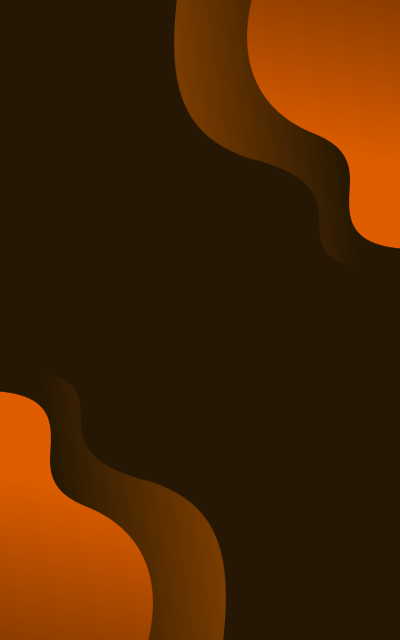
A WebGL 1 fragment shader for this background:

```glsl
precision highp float;
// Dark brown backdrop with layered orange waves in two opposite corners.

uniform vec2 u_resolution;

#define ASPECT 1.6
#define SOFT_PIXELS 0.75
#define BACKDROP vec3(0.146, 0.090, 0.010)
#define BAND_BRIGHT vec3(0.470, 0.230, 0.000)
#define ORANGE_DARK vec3(0.530, 0.230, 0.000)
#define ORANGE_BRIGHT vec3(0.875, 0.365, 0.000)

vec2 bezier(vec2 a, vec2 b, vec2 c, vec2 d, float t) {
  float s = 1.0 - t;
  return s * s * s * a + 3.0 * s * t * (s * b + t * c) + t * t * t * d;
}

vec2 bezierTangent(vec2 a, vec2 b, vec2 c, vec2 d, float t) {
  float s = 1.0 - t;
  return s * s * (b - a) + 2.0 * s * t * (c - b) + t * t * (d - c);
}

// Approximate signed distance to a curve that falls steadily in y; positive on its right.
float curveSide(vec2 p, vec2 a, vec2 b, vec2 c, vec2 d) {
  float low = 0.0;
  float high = 1.0;
  for (int i = 0; i < 16; i++) {
    float middle = 0.5 * (low + high);
    if (bezier(a, b, c, d, middle).y < p.y) low = middle;
    else high = middle;
  }
  float t = 0.5 * (low + high);
  vec2 tangent = normalize(bezierTangent(a, b, c, d, t));
  return dot(p - bezier(a, b, c, d, t), vec2(tangent.y, -tangent.x));
}

// Outline of the bright corner shape, in three joined curves.
float orangeSide(vec2 p) {
  vec2 shoulder = vec2(0.783, 0.333);
  vec2 waist = vec2(0.875, 0.458);
  if (p.y < shoulder.y)
    return curveSide(p, vec2(0.629, 0.0), vec2(0.588, 0.177), vec2(0.663, 0.285), shoulder);
  if (p.y < waist.y)
    return curveSide(p, shoulder, vec2(0.850, 0.360), vec2(0.877, 0.394), waist);
  return curveSide(p, waist, vec2(0.871, 0.529), vec2(0.858, 0.608), vec2(1.0, 0.621));
}

// Outline of the fading band behind it.
float bandSide(vec2 p) {
  vec2 shoulder = vec2(0.646, 0.402);
  vec2 waist = vec2(0.798, 0.546);
  if (p.y < shoulder.y)
    return curveSide(p, vec2(0.442, 0.0), vec2(0.417, 0.225), vec2(0.458, 0.352), shoulder);
  if (p.y < waist.y)
    return curveSide(p, shoulder, vec2(0.750, 0.431), vec2(0.796, 0.471), waist);
  return curveSide(p, waist, vec2(0.798, 0.604), vec2(0.800, 0.662), vec2(0.906, 0.663));
}

void main() {
  // Half-turn symmetry; y runs down from the top, with the width as unit.
  vec2 uv = gl_FragCoord.xy / u_resolution;
  if (uv.y < 0.5) uv = 1.0 - uv;
  vec2 p = vec2(uv.x, (1.0 - uv.y) * ASPECT);
  float soft = SOFT_PIXELS / u_resolution.x;

  // Band fades to the backdrop towards the right.
  float bandFade = clamp((0.806 - p.x + 0.15 * p.y) / 0.379, 0.0, 1.0);
  vec3 bandColor = mix(BACKDROP, BAND_BRIGHT, bandFade);

  // Corner shape brightens downwards along a slight tilt.
  float glow = clamp((p.y - 0.2 * (p.x - 0.625) + 0.094) / 0.448, 0.0, 1.0);
  vec3 orangeColor = mix(ORANGE_DARK, ORANGE_BRIGHT, glow);

  vec3 color = mix(BACKDROP, bandColor, smoothstep(-soft, soft, bandSide(p)));
  color = mix(color, orangeColor, smoothstep(-soft, soft, orangeSide(p)));
  gl_FragColor = vec4(color, 1.0);
}
```
